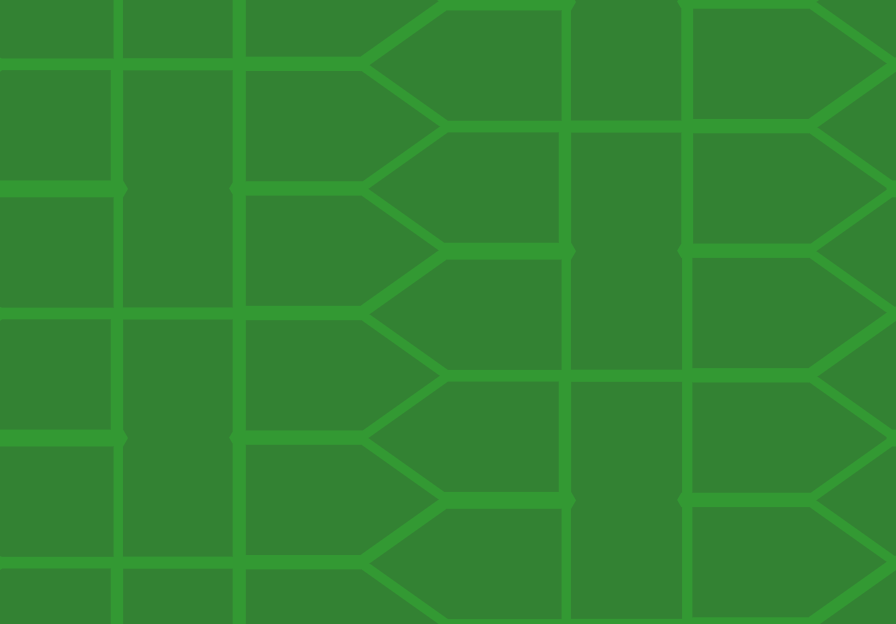
Reproduce this pattern procedurally as a WebGL 2 fragment shader.

```glsl
#version 300 es
precision highp float;

#define COLUMNS 2.0      // columns across the canvas
#define ROW 0.2781       // row spacing, in column widths
#define BASE -0.0075     // vertical phase, in rows
#define LEFT_X 0.264     // left upright
#define RIGHT_X 0.534    // right upright
#define NECK_X 0.804     // where the zigzag begins
#define THIN 0.0105      // half widths of the bars
#define MEDIUM 0.0135
#define WIDE 0.0160
#define HEAVY 0.0188
#define GROUND vec3(0.20, 0.51, 0.20)
#define LINE vec3(0.20, 0.60, 0.20)

uniform vec2 u_resolution;
out vec4 fragColor;

// Straight bar with pointed, half-hexagon ends
float bar(vec2 p, vec2 a, vec2 b, float halfWidth) {
    vec2 dir = b - a;
    float len = length(dir);
    dir /= len;
    p -= 0.5 * (a + b);
    float along = abs(dot(p, dir)) - 0.5 * len;
    float across = abs(p.x * dir.y - p.y * dir.x);
    return max(across, 0.5 * across + 0.866 * along) - halfWidth;
}

// Everything that starts from one row of one column
float rowBars(vec2 p, float row, bool oddColumn) {
    bool crossing = mod(row, 2.0) < 0.5;

    // Zigzag to the next column
    vec2 neck = vec2(NECK_X, 0.0);
    float d = bar(p, neck, vec2(1.0, 0.5 * ROW), crossing ? MEDIUM : THIN);
    d = min(d, bar(p, neck, vec2(1.0, -0.5 * ROW), THIN));

    // Horizontal arms
    float leftHalf = crossing ? MEDIUM - 0.0005 : HEAVY;
    float rightStart = crossing ? RIGHT_X : RIGHT_X - 0.004;
    d = min(d, bar(p, vec2(0.0), vec2(LEFT_X, 0.0), leftHalf));
    d = min(d, bar(p, vec2(rightStart, 0.001), vec2(NECK_X, 0.001), WIDE));

    // Uprights and the bridge between them
    if (crossing) {
        float rightHalf = !oddColumn ? 0.0147 : row > 3.0 ? 0.0132 : 0.0115;
        d = min(d, bar(p, vec2(LEFT_X, 0.0), vec2(LEFT_X, ROW), THIN));
        d = min(d, bar(p, vec2(LEFT_X - 0.003, -ROW),
                       vec2(LEFT_X - 0.003, 0.0), MEDIUM + 0.0003));
        d = min(d, bar(p, vec2(RIGHT_X, -ROW), vec2(RIGHT_X, ROW), rightHalf));
        d = min(d, bar(p, vec2(LEFT_X, 0.0), vec2(RIGHT_X, 0.0), MEDIUM));
    }
    return d;
}

void main() {
    float pixel = COLUMNS / u_resolution.x;
    vec2 p = gl_FragCoord.xy * pixel;
    float d = 1.0;

    // Nearby columns and rows; even columns sit half a row higher
    for (int i = -1; i <= 1; i++) {
        float column = floor(p.x) + float(i);
        bool oddColumn = mod(column, 2.0) > 0.5;
        float offset = BASE + (oddColumn ? 0.0 : 0.5);
        float nearest = round(p.y / ROW - offset);
        for (int k = -1; k <= 1; k++) {
            float row = nearest + float(k);
            vec2 q = p - vec2(column, (row + offset) * ROW);
            d = min(d, rowBars(q, row, oddColumn));
        }
    }

    float coverage = clamp(0.5 - d / pixel, 0.0, 1.0);
    fragColor = vec4(mix(GROUND, LINE, coverage), 1.0);
}
```
